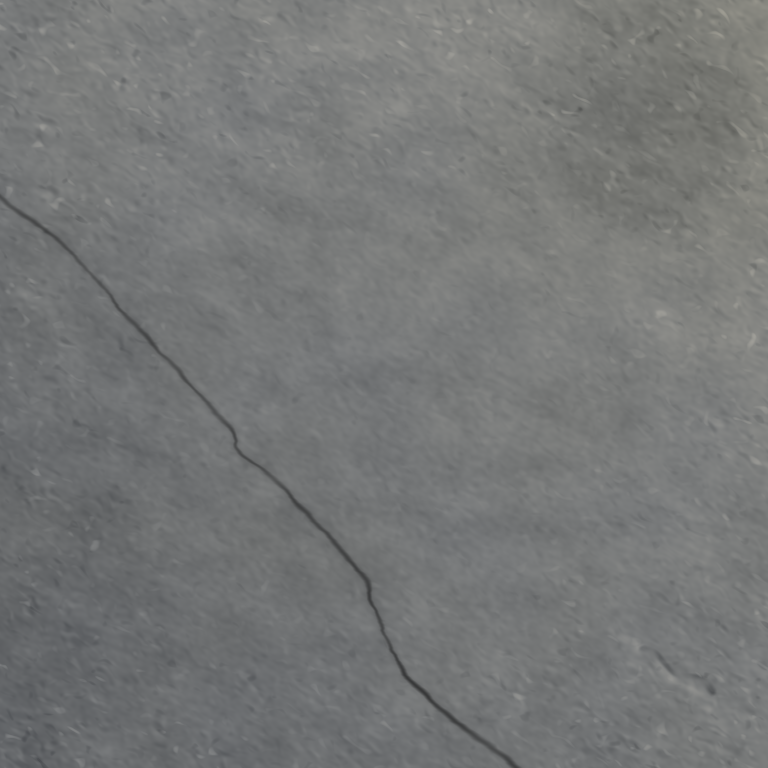
Write a Shadertoy shader that draws this texture.

```glsl
const vec3 COOL_DARK = vec3(0.384, 0.392, 0.396);
const vec3 MID_GREY = vec3(0.480, 0.487, 0.487);
const vec3 WARM_LIGHT = vec3(0.575, 0.575, 0.564);
const vec3 CRACK_COLOR = vec3(0.220, 0.223, 0.225);

mat2 rotation(float angle) {
    float c = cos(angle), s = sin(angle);
    return mat2(c, -s, s, c);
}

vec2 randomGradient(vec2 cell) {
    vec3 h = fract(cell.xyx * vec3(0.1031, 0.1030, 0.0973));
    h += dot(h, h.yzx + 33.33);
    float angle = 6.2832 * fract((h.x + h.y) * h.z);
    return vec2(cos(angle), sin(angle));
}

float gradientNoise(vec2 p) {
    vec2 cell = floor(p), f = fract(p);
    vec2 u = f * f * f * (f * (f * 6.0 - 15.0) + 10.0);
    vec2 e = vec2(1.0, 0.0);
    float a = dot(randomGradient(cell), f);
    float b = dot(randomGradient(cell + e), f - e);
    float c = dot(randomGradient(cell + e.yx), f - e.yx);
    float d = dot(randomGradient(cell + 1.0), f - 1.0);
    return mix(mix(a, b, u.x), mix(c, d, u.x), u.y);
}

float fbm(vec2 p, int octaves) {
    float sum = 0.0, amplitude = 1.0;
    for (int i = 0; i < octaves; i++) {
        sum += amplitude * gradientNoise(p);
        p = rotation(0.6) * p * 2.03 + 17.3;
        amplitude *= 0.5;
    }
    return sum;
}

vec2 warp(vec2 p) {
    return vec2(gradientNoise(p), gradientNoise(p + 41.0));
}

float blob(vec2 p, vec2 center, vec2 radius) {
    vec2 d = (p - center) / radius;
    return exp(-dot(d, d));
}

// Light raking across short broken ridges that run down to the right
float relief(vec2 p, float angle, vec2 frequency) {
    vec2 q = rotation(angle) * (p + 0.35 * warp(p * frequency.x * 0.7) / frequency.x) * frequency;
    vec2 offset = vec2(0.05, 0.20);
    float gate = smoothstep(-0.20, 0.35, gradientNoise(q * 0.8 + 23.0));
    return gate * (gradientNoise(q + offset) - gradientNoise(q - offset));
}

// Horizontal position of the crack at height y
float crackPath(float y) {
    float x = 0.677 * (1.0 - y / 0.742);
    x += mix(-0.036, 0.026, smoothstep(0.12, 0.262, y));
    x += 0.030 * (1.0 - smoothstep(0.0, 0.09, y));
    x -= 0.026 * smoothstep(0.68, 0.75, y);
    x -= 0.016 * exp(-pow((y - 0.408) / 0.020, 2.0));
    x -= 0.008 * exp(-pow((y - 0.218) / 0.016, 2.0));
    return x + 0.0055 * fbm(vec2(y * 31.0, 3.7), 4);
}

float crackDistance(vec2 p) {
    float h = 0.004;
    float slope = (crackPath(p.y + h) - crackPath(p.y - h)) / (2.0 * h);
    return (p.x - crackPath(p.y)) / sqrt(1.0 + slope * slope);
}

float segmentDistance(vec2 p, vec2 a, vec2 b) {
    vec2 pa = p - a, ba = b - a;
    return length(pa - ba * clamp(dot(pa, ba) / dot(ba, ba), 0.0, 1.0));
}

vec3 concreteColor(float tone) {
    vec3 dark = mix(COOL_DARK, MID_GREY, clamp(tone + 1.0, -0.8, 1.0));
    return mix(dark, WARM_LIGHT, clamp(tone, 0.0, 1.6));
}

void mainImage(out vec4 fragColor, in vec2 fragCoord) {
    vec2 uv = fragCoord / iResolution.xy;
    float pixel = 1.0 / iResolution.y;

    // Broad shading, stains and mottling
    float tone = 0.66 * (uv.x + uv.y - 1.0) - 0.16;
    tone += 0.26 * fbm(rotation(-0.6) * uv * vec2(4.0, 6.0) + 8.0, 3);
    tone += 0.46 * fbm(rotation(-0.5) * (uv + 0.02 * warp(uv * 12.0)) * vec2(13.0, 19.0) + 3.0, 3);
    tone += 0.24 * blob(uv, vec2(0.62, 0.96), vec2(0.13, 0.07));
    tone += 0.16 * blob(uv, vec2(1.0, 0.56), vec2(0.12, 0.14));
    tone += 0.22 * blob(uv, vec2(0.20, 0.90), vec2(0.25, 0.16));
    tone -= 0.85 * blob(uv, vec2(0.86, 0.87), vec2(0.13, 0.13));
    tone -= 0.26 * blob(uv, vec2(0.0, 0.40), vec2(0.16, 0.20));
    tone -= 0.20 * blob(uv, vec2(0.05, 0.10), vec2(0.25, 0.15));

    // Patches of rough surface, sparse in the middle
    float wear = smoothstep(0.15, 0.72, length(uv - vec2(0.50, 0.46)));
    wear += 0.25 * blob(uv, vec2(0.55, 0.86), vec2(0.35, 0.12));
    float patches = smoothstep(-0.25, 0.50, fbm(uv * 13.0 + 31.0, 3));
    wear = clamp(wear * 0.40 + patches * (0.12 + 0.9 * wear), 0.0, 1.0);
    float coarse = relief(uv, -0.35, vec2(34.0, 56.0));
    float fine = relief(uv + 5.0, -0.60, vec2(62.0, 100.0));
    tone += mix(0.22, 0.80, wear) * coarse + mix(0.38, 1.10, wear) * fine;

    // Isolated pale chips and dark pits
    vec2 grainPoint = rotation(-0.5) * (uv + 0.008 * warp(uv * 35.0)) * vec2(50.0, 82.0);
    float chips = smoothstep(0.30, 0.55, gradientNoise(grainPoint));
    float pits = smoothstep(0.32, 0.56, gradientNoise(grainPoint + 73.0));
    tone += (0.14 + 0.85 * wear) * chips - (0.20 + 0.50 * wear) * pits;
    tone += 0.28 * gradientNoise(rotation(-0.5) * uv * vec2(85.0, 125.0));

    // Shallow gouge with broken bright lips
    vec2 bent = uv + 0.012 * warp(uv * 22.0);
    float groove = segmentDistance(bent, vec2(0.835, 0.155), vec2(0.930, 0.100));
    float lip = segmentDistance(bent, vec2(0.800, 0.175), vec2(0.930, 0.080));
    float broken = smoothstep(-0.45, 0.15, gradientNoise(uv * 38.0));
    tone += 0.75 * broken * (1.0 - smoothstep(0.001, 0.011, lip));
    tone -= 1.15 * broken * (1.0 - smoothstep(0.001, 0.007, groove));

    // Slight colour drift: blue at the left, ochre at the upper right
    vec3 color = concreteColor(tone);
    float warmth = 0.3 * (uv.x + uv.y - 1.0) + 0.3 * fbm(uv * 5.0 + 60.0, 2);
    warmth += 0.9 * blob(uv, vec2(0.95, 0.92), vec2(0.28, 0.28));
    color += warmth * vec3(0.008, 0.003, -0.018);

    // Dark crack of uneven width with a soft shadow
    float d = crackDistance(uv);
    float uneven = 1.0 + 0.9 * gradientNoise(vec2(uv.y * 45.0, 1.5));
    float width = mix(0.0044, 0.0027, smoothstep(0.0, 0.5, uv.y)) * uneven;
    float core = 1.0 - smoothstep(0.0, width + pixel, abs(d));
    float strength = mix(0.92, 0.65, smoothstep(0.1, 0.75, uv.y));
    strength *= 0.88 + 0.6 * gradientNoise(vec2(uv.y * 28.0, 7.5));
    color *= 1.0 - 0.12 * exp(-pow(d / 0.005, 2.0));
    color = mix(color, CRACK_COLOR, core * clamp(strength, 0.0, 1.0));

    fragColor = vec4(color, 1.0);
}
```
